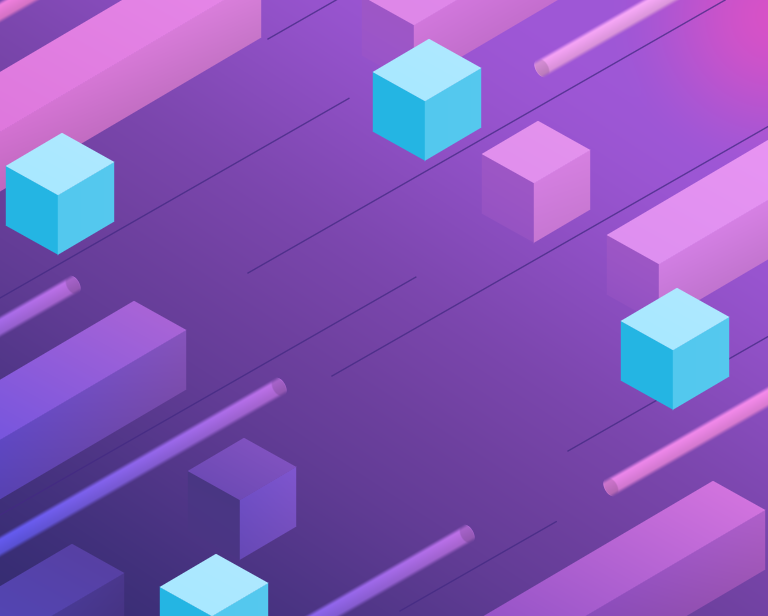
Write a WebGL 1 fragment shader that draws this background.

```glsl
precision highp float;
// Isometric cubes, long bars, soft rods and hairlines over a violet diagonal gradient.
// Solids are three affine parallelograms sharing one set of axes; rods and lines
// follow the same slant. The canvas is 6.16 units high, measured from the lower left.
uniform vec2 u_resolution;

const vec2 AXIS_RIGHT = vec2(0.56, 0.33);
const vec2 AXIS_LEFT = vec2(-0.52, 0.29);
const vec2 AXIS_DOWN = vec2(0.0, -0.595);
const vec2 SLANT = vec2(0.868, 0.4966);

float pixel;

float cross2(vec2 a, vec2 b) { return a.x * b.y - a.y * b.x; }

// Coordinates of q along the edges e and f of a parallelogram
vec2 faceUV(vec2 q, vec2 e, vec2 f) {
  return vec2(cross2(q, f), cross2(e, q)) / cross2(e, f);
}

float faceCover(vec2 uv, vec2 e, vec2 f) {
  vec2 height = abs(cross2(e, f)) / vec2(length(f), length(e));
  vec2 d = (0.5 - abs(uv - 0.5)) * height;
  return clamp(min(d.x, d.y) / pixel + 0.7, 0.0, 1.0);
}

// Box with its front corner at q = 0, stretched along AXIS_RIGHT
void box(inout vec3 color, vec2 q, float len, vec3 nearTop, vec3 farTop,
         vec3 sideTint, vec4 leftColor, float fade) {
  vec2 along = AXIS_RIGHT * len;
  vec2 uv = faceUV(q, AXIS_LEFT, AXIS_DOWN);
  float alpha = leftColor.a * (1.0 - fade * uv.y);
  color = mix(color, leftColor.rgb, faceCover(uv, AXIS_LEFT, AXIS_DOWN) * alpha);
  uv = faceUV(q, along, AXIS_DOWN);
  vec3 side = mix(nearTop, farTop, uv.x) * sideTint * (1.0 - 0.15 * fade * uv.y);
  color = mix(color, side, faceCover(uv, along, AXIS_DOWN));
  uv = faceUV(q, along, AXIS_LEFT);
  color = mix(color, mix(nearTop, farTop, uv.x), faceCover(uv, along, AXIS_LEFT));
}

// Bar running down-left from the right corner of its top face
void rightEndBar(inout vec3 color, vec2 q, vec3 nearTop, vec3 farTop, vec3 sideTint) {
  box(color, q + AXIS_RIGHT * 6.0, 6.0, nearTop, farTop, sideTint, vec4(0.0), 0.6);
}

void cyanCube(inout vec3 color, vec2 q) {
  box(color, q, 1.0, vec3(0.66, 0.91, 1.0), vec3(0.68, 0.91, 1.0),
      vec3(0.49, 0.86, 0.935), vec4(0.14, 0.71, 0.89, 1.0), 0.0);
}

// Rod with soft sides and an oval end; heading is +1 up-right, -1 down-left
void rod(inout vec3 color, vec2 q, float heading, vec3 tipColor, vec3 farColor) {
  float along = dot(q, SLANT) * heading;
  float across = cross2(SLANT, q) / 0.105;
  float bulge = 0.065 * sqrt(max(0.0, 1.0 - across * across));
  float cover = smoothstep(1.0, 0.5, abs(across))
              * clamp((along + bulge) / pixel + 0.5, 0.0, 1.0);
  vec3 body = mix(tipColor, farColor, clamp(along / 3.0, 0.0, 1.0));
  body *= 0.93 + 0.1 * across;
  float cap = length(vec2(along / 0.065, across));
  body *= 1.0 - 0.13 * smoothstep(1.1, 0.8, cap);
  color = mix(color, body, cover);
}

void hairline(inout vec3 color, vec2 q, float len) {
  float along = dot(q, SLANT);
  float d = length(q - SLANT * clamp(along, 0.0, len));
  float cover = clamp((0.007 - d) / pixel + 0.5, 0.0, 1.0);
  color = mix(color, vec3(0.26, 0.16, 0.51), 0.75 * cover);
}

void main() {
  pixel = 6.16 / u_resolution.y;
  vec2 p = gl_FragCoord.xy * pixel;

  // Diagonal gradient with a pink corner glow
  float t = dot(p / vec2(7.68, 6.16), vec2(0.45, 0.55));
  vec3 color = mix(vec3(0.20, 0.17, 0.44), vec3(0.44, 0.255, 0.63), smoothstep(-0.05, 0.5, t));
  color = mix(color, vec3(0.62, 0.34, 0.84), smoothstep(0.38, 0.86, t));
  float glow = smoothstep(1.7, 0.0, length(p - vec2(7.75, 6.0)));
  color = mix(color, vec3(0.84, 0.32, 0.78), glow);

  // Hairlines
  hairline(color, p - vec2(2.68, 5.77), 1.0);
  hairline(color, p - vec2(0.0, 3.18), 4.02);
  hairline(color, p - vec2(2.48, 3.43), 5.5);
  hairline(color, p - vec2(3.32, 2.40), 5.1);
  hairline(color, p - vec2(0.0, 1.01), 4.79);
  hairline(color, p - vec2(5.68, 1.65), 2.5);
  hairline(color, p - vec2(4.0, 0.05), 1.8);

  // Rods
  vec3 violet = vec3(0.76, 0.45, 0.92);
  vec3 blue = vec3(0.40, 0.36, 0.95);
  rod(color, p - vec2(-0.4, 5.81), 1.0, vec3(0.95, 0.5, 0.88), vec3(0.97, 0.55, 0.9));
  rod(color, p - vec2(5.42, 5.48), 1.0, vec3(0.97, 0.64, 0.97), vec3(1.0, 0.72, 1.0));
  rod(color, p - vec2(0.73, 3.31), -1.0, violet, blue);
  rod(color, p - vec2(2.79, 2.29), -1.0, violet, blue);
  rod(color, p - vec2(4.67, 0.82), -1.0, violet, blue);
  rod(color, p - vec2(6.11, 1.29), 1.0, vec3(0.93, 0.53, 0.93), vec3(1.0, 0.56, 0.93));

  // Long bars
  vec3 pinkSide = vec3(0.94, 0.88, 0.945);
  vec4 mauve = vec4(0.62, 0.34, 0.77, 0.9);
  rightEndBar(color, p - vec2(2.61, 6.38), vec3(0.86, 0.45, 0.85), vec3(0.9, 0.53, 0.91), vec3(0.95));
  rightEndBar(color, p - vec2(1.86, 2.86), vec3(0.31, 0.29, 0.89), vec3(0.66, 0.39, 0.84), vec3(0.8, 0.84, 0.88));
  rightEndBar(color, p - vec2(1.24, 0.43), vec3(0.28, 0.32, 0.84), vec3(0.34, 0.25, 0.64), vec3(0.86));
  rightEndBar(color, p - vec2(7.65, 1.06), vec3(0.48, 0.27, 0.74), vec3(0.82, 0.45, 0.87), vec3(0.84, 0.83, 0.91));
  box(color, p - vec2(6.59, 3.52), 6.0, vec3(0.87, 0.56, 0.94), vec3(0.95, 0.6, 0.96), pinkSide, mauve, 0.6);
  box(color, p - vec2(4.14, 5.91), 6.0, vec3(0.87, 0.53, 0.91), vec3(0.9, 0.53, 0.94), pinkSide, mauve, 0.5);

  // Cubes
  box(color, p - vec2(5.34, 4.33), 1.0, vec3(0.88, 0.56, 0.93), vec3(0.89, 0.57, 0.93), pinkSide, mauve, 0.4);
  box(color, p - vec2(2.40, 1.16), 1.0, vec3(0.43, 0.29, 0.71), vec3(0.5, 0.32, 0.75),
      vec3(1.0, 1.05, 1.08), vec4(0.28, 0.21, 0.51, 0.9), 0.5);
  cyanCube(color, p - vec2(4.25, 5.15));
  cyanCube(color, p - vec2(0.58, 4.21));
  cyanCube(color, p - vec2(6.73, 2.66));
  cyanCube(color, p - vec2(2.12, 0.0));

  gl_FragColor = vec4(color, 1.0);
}
```
